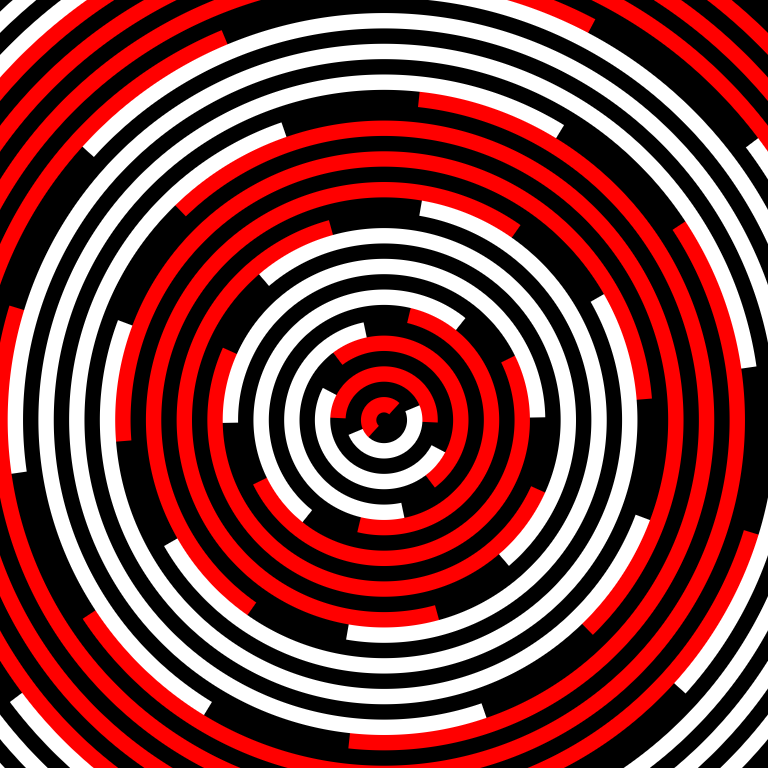
This pattern is drawn by a WebGL 1 fragment shader. Its source:

```glsl
precision highp float;
// Concentric half rings in red and white on black, forming a stepped spiral.
// Red and white rings interleave; each is cut by a line through the centre
// that turns by a fixed angle per ring, and each colour keeps one side of it.

uniform vec2 u_resolution;

const float RINGS_PER_UNIT = 25.0;

// Coverage of the half ring with mid radius ringIndex / RINGS_PER_UNIT;
// side is +1.0 or -1.0 and picks the half plane beside the cut.
float halfRing(vec2 p, float ringIndex, float side, float pixel) {
  float band = (0.25 - abs(length(p) * RINGS_PER_UNIT - ringIndex)) / RINGS_PER_UNIT;
  float cutAngle = radians(73.0 - 50.4 * ringIndex);
  float cut = side * (cos(cutAngle) * p.y - sin(cutAngle) * p.x);
  return clamp(band / pixel + 0.5, 0.0, 1.0) * clamp(cut / pixel + 0.5, 0.0, 1.0);
}

void main() {
  float size = min(u_resolution.x, u_resolution.y);
  float pixel = 1.0 / size;
  vec2 p = (gl_FragCoord.xy - 0.5 * u_resolution) / size + vec2(0.0, 0.047);
  float radius = length(p) * RINGS_PER_UNIT;

  // Nearest ring of each colour: red on half steps, white on whole steps
  float redRing = floor(radius) + 0.5;
  float whiteRing = floor(radius + 0.5);

  float red = halfRing(p, redRing, 1.0, pixel);
  float white = halfRing(p, whiteRing, -1.0, pixel) * step(0.5, whiteRing);

  vec3 color = red * vec3(1.0, 0.0, 0.0) + white * vec3(1.0);
  gl_FragColor = vec4(min(color, 1.0), 1.0);
}
```
